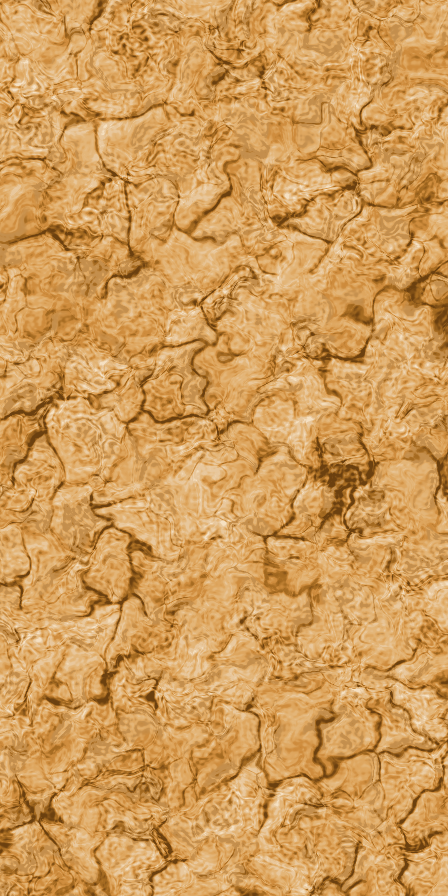
This texture is drawn by a WebGL 1 fragment shader. Its source:

```glsl
precision highp float;
// Dry ochre tree bark: crumbly plates, thin broken cracks and flaky grain.
uniform vec2 u_resolution;

#define PLATE_SCALE vec2(8.5, 7.5)
#define CHIP_SCALE vec2(17.0, 20.0)
#define FURROW_SCALE vec2(5.0, 2.6)
#define GRAIN_SCALE vec2(46.0, 54.0)
#define WARP 0.055
#define LIGHT_STEP vec2(-0.004, 0.007)
#define RELIEF 2.4
#define CRACK_DEPTH 2.3
#define GRAIN 0.42
#define TONE_BIAS 0.28

vec2 hash2(vec2 p) {
  vec3 a = fract(p.xyx * vec3(0.1031, 0.1030, 0.0973));
  a += dot(a, a.yzx + 33.33);
  return fract((a.xx + a.yz) * a.zy);
}

float corner(vec2 cell, vec2 offset) {
  float angle = 6.2832 * hash2(cell).x;
  return dot(vec2(cos(angle), sin(angle)), offset);
}

// Gradient noise, scaled to a standard deviation of about one.
float noise(vec2 p) {
  vec2 i = floor(p), f = p - i;
  vec2 u = f * f * f * (f * (f * 6.0 - 15.0) + 10.0);
  vec2 e = vec2(1.0, 0.0);
  float low = mix(corner(i, f), corner(i + e, f - e), u.x);
  float high = mix(corner(i + e.yx, f - e.yx), corner(i + e.xx, f - e.xx), u.x);
  return 4.7 * mix(low, high, u.y);
}

float fbm(vec2 p) {
  float sum = 0.0, amp = 0.8;
  for (int k = 0; k < 4; k++) {
    sum += amp * noise(p);
    p = mat2(1.6, 1.2, -1.2, 1.6) * p + 17.3;
    amp *= 0.55;
  }
  return sum;
}

vec2 warp(vec2 p) {
  vec2 coarse = vec2(noise(p * 7.0 + 3.1), noise(p * 7.0 + 41.7));
  vec2 fine = vec2(noise(p * 21.0 + 9.4), noise(p * 21.0 + 67.2));
  return p + WARP * (0.3 * coarse + 0.13 * fine);
}

// Cellular plates: x is the gap to the border, y a random value per plate.
vec2 plates(vec2 p) {
  vec2 i = floor(p), f = p - i;
  float nearest = 8.0, second = 8.0, id = 0.0;
  for (int y = -1; y <= 1; y++) {
    for (int x = -1; x <= 1; x++) {
      vec2 cell = vec2(float(x), float(y));
      vec2 h = hash2(i + cell + 50.0);
      float d = length(cell + h - f);
      if (d < nearest) {
        second = nearest;
        nearest = d;
        id = h.x;
      } else second = min(second, d);
    }
  }
  return vec2(second - nearest, id);
}

float height(vec2 p) {
  vec2 w = warp(p);
  float dome = smoothstep(0.0, 0.38, plates(w * PLATE_SCALE).x);
  return 0.45 * dome + 0.24 * fbm(w * vec2(13.0, 15.0));
}

// Ochre ramp from deep crack to bleached flake.
vec3 barkColor(float tone) {
  vec3 c = mix(vec3(0.42, 0.25, 0.06), vec3(0.65, 0.42, 0.13), smoothstep(-3.3, -1.7, tone));
  c = mix(c, vec3(0.81, 0.55, 0.24), smoothstep(-1.7, -0.8, tone));
  c = mix(c, vec3(0.87, 0.65, 0.37), smoothstep(-0.7, 0.1, tone));
  c = mix(c, vec3(0.89, 0.71, 0.47), smoothstep(0.1, 0.85, tone));
  c = mix(c, vec3(0.91, 0.78, 0.61), smoothstep(0.9, 1.7, tone));
  return mix(c, vec3(0.96, 0.88, 0.76), smoothstep(1.9, 3.0, tone));
}

void main() {
  vec2 p = gl_FragCoord.xy / u_resolution.x;
  vec2 w = warp(p);

  // Broad furrows, plate tones and directional relief
  float furrow = fbm(w * FURROW_SCALE + 5.0);
  vec2 plate = plates(w * PLATE_SCALE);
  vec2 chip = plates(w * CHIP_SCALE + 30.0);
  float relief = RELIEF * (height(p) - height(p + LIGHT_STEP));
  float tone = TONE_BIAS + 0.32 * furrow + 0.5 * (plate.y - 0.5) + 0.3 * (chip.y - 0.5);
  tone += 0.2 * fbm(w * 12.0 + 80.0) + clamp(relief, -1.3, 1.1);

  // Cracks that open and close along the plate borders
  float opening = smoothstep(-0.6, 1.1, noise(w * vec2(6.0, 5.0) + 23.0) - 0.3 * furrow);
  float chipOpening = smoothstep(0.2, 1.4, noise(w * 9.0 + 61.0));
  float crack = opening * (1.0 - smoothstep(0.01, 0.04 + 0.09 * opening, plate.x));
  float chipCrack = chipOpening * (1.0 - smoothstep(0.02, 0.14, chip.x));
  tone -= CRACK_DEPTH * max(crack, 0.7 * chipCrack);
  tone -= 0.45 * (1.0 - smoothstep(0.0, 0.28, plate.x));

  // Curled flakes and fine grain
  vec2 curl = vec2(noise(w * 32.0 + 12.0), noise(w * 32.0 + 95.0));
  float flake = 1.3 - 1.7 * abs(noise(w * GRAIN_SCALE + 0.45 * curl));
  float grit = noise(p * GRAIN_SCALE * 2.0 + 0.3 * curl);
  float roughness = 1.0 + 0.3 * noise(w * 8.0 + 140.0);
  tone += GRAIN * roughness * (0.85 * flake + grit);

  // Greyer weathering on the half-shaded areas
  float shade = smoothstep(-1.7, -0.9, tone) * (1.0 - smoothstep(-0.3, 0.2, tone));
  float weathered = shade * smoothstep(0.1, 0.9, noise(w * 15.0 + 200.0));
  vec3 color = mix(barkColor(tone), vec3(0.76, 0.56, 0.31), 0.85 * weathered);
  gl_FragColor = vec4(color, 1.0);
}
```
